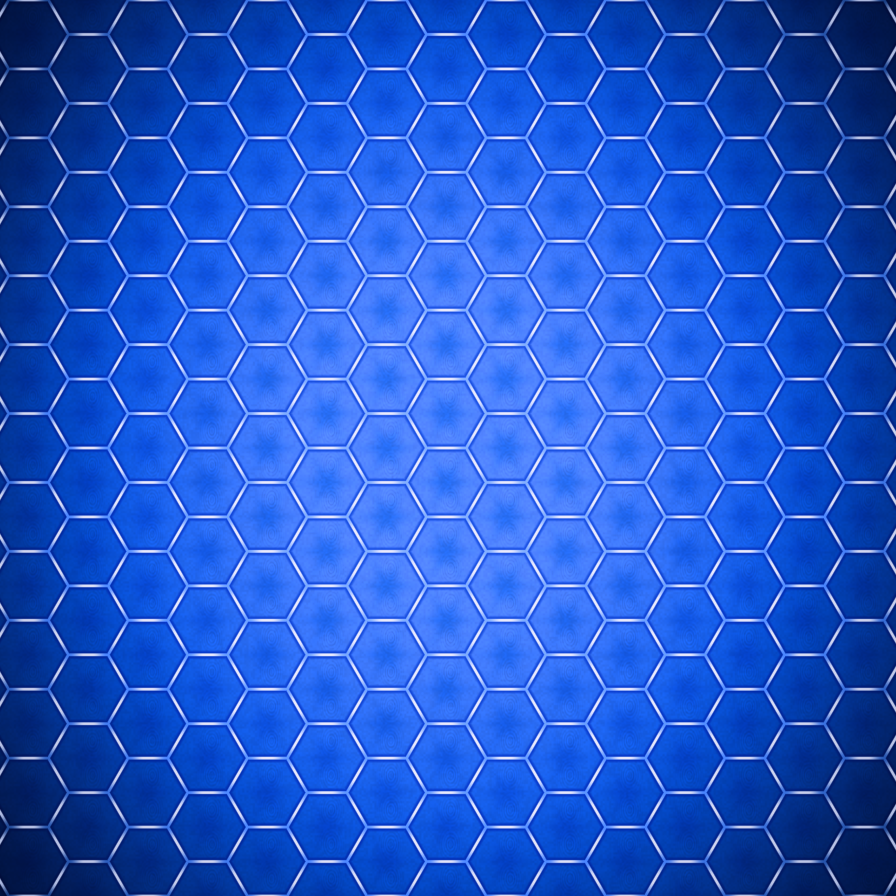
This pattern is drawn by a Shadertoy shader. Its source:

```glsl
// Glowing blue honeycomb: vignetted hexagon cells with shiny pale borders.

const float ROWS = 13.0;
const float SECTOR = 1.04719755;      // sixty degrees
const float HALF_SIDE = 0.288675;     // half a hexagon side, cell height = 1
const vec2 LATTICE = vec2(1.7320508, 1.0);

float hash(vec2 p) {
    vec3 h = fract(vec3(p.xyx) * 0.1031);
    h += dot(h, h.yzx + 33.33);
    return fract((h.x + h.y) * h.z);
}

float valueNoise(vec2 p) {
    vec2 i = floor(p);
    vec2 f = fract(p);
    f = f * f * (3.0 - 2.0 * f);
    return mix(mix(hash(i), hash(i + vec2(1, 0)), f.x),
               mix(hash(i + vec2(0, 1)), hash(i + vec2(1, 1)), f.x), f.y);
}

// Offset from the centre of the nearest flat-topped hexagon
vec2 hexLocal(vec2 p) {
    vec2 a = mod(p, LATTICE) - 0.5 * LATTICE;
    vec2 b = mod(p - 0.5 * LATTICE, LATTICE) - 0.5 * LATTICE;
    return dot(a, a) < dot(b, b) ? a : b;
}

// Angle measured from the middle of the nearest side
float sideAngle(vec2 q) {
    float angle = atan(q.y, q.x + 1e-6);
    return angle - (floor(angle / SECTOR) + 0.5) * SECTOR;
}

// Bright centre falling through blue to navy corners
vec3 background(float radius, float light) {
    vec3 glow = vec3(0.30, 0.50, 1.00);
    vec3 blue = vec3(0.01, 0.31, 0.87);
    vec3 navy = vec3(0.005, 0.06, 0.22);
    return mix(navy, mix(glow, blue, smoothstep(0.12, 0.49, radius)), light);
}

// Dark core with soft spokes running to the six corners
vec3 cellTint(float dist, float angle) {
    float core = 1.0 - smoothstep(0.0, 0.34, dist);
    float spoke = smoothstep(0.1, 0.52, abs(angle)) * smoothstep(0.0, 0.2, dist);
    float amount = 0.7 * core + 0.15 * spoke * (1.0 - smoothstep(0.3, 0.56, dist));
    return mix(vec3(1.10, 1.06, 1.03), vec3(0.25, 0.77, 0.93), amount);
}

// Fine engraved arcs above and below the cell centre
float ripple(vec2 q, float phase) {
    vec2 lobe = vec2(q.x * 1.6 - 0.1, abs(q.y) - 0.25);
    float r = length(lobe);
    return sin(r * 120.0 + phase) * exp(-r * r * 24.0) * smoothstep(0.0, 0.08, r);
}

// Border metal: pale in the middle of a side, bluer at its ends
vec3 borderColour(vec3 base, float along, float light) {
    vec3 ends = mix(base * 1.2 + vec3(0.0, 0.08, 0.13), vec3(0.66, 0.70, 1.0), 0.12 + 0.4 * light);
    vec3 shine = mix(vec3(0.66, 0.71, 0.87), vec3(0.92, 0.92, 0.99), light);
    return mix(shine, ends, smoothstep(0.2, 0.95, along));
}

void mainImage(out vec4 fragColor, in vec2 fragCoord) {
    float size = min(iResolution.x, iResolution.y);
    vec2 uv = (fragCoord - 0.5 * iResolution.xy) / size;
    float pixel = ROWS / size;

    // Cell coordinates
    vec2 p = (uv + vec2(0.0018, 0.0)) * ROWS + vec2(0.0, 0.5);
    vec2 q = hexLocal(p);
    vec2 cell = floor((p - q) * vec2(2.0 / LATTICE.x, 2.0) + 0.5);
    float dist = length(q);
    float angle = sideAngle(q);
    float edge = 0.5 - dist * cos(angle);
    float along = abs(dist * sin(angle)) / HALF_SIDE;

    // Vignette and cell face
    float radius = length(uv * vec2(1.08, 0.93));
    float light = 1.0 - smoothstep(0.34, 0.76, radius);
    vec3 base = background(radius, light);
    vec3 colour = base * cellTint(dist, angle);
    float grain = valueNoise(uv * 420.0 + 500.0) - 0.5;
    colour *= 1.0 + 0.09 * grain + 0.05 * ripple(q, 6.28 * hash(cell + 50.0));

    // Dark rim, then a soft border line with a narrow bright core
    float rim = 1.0 - smoothstep(0.03, 0.08, edge);
    colour = mix(colour, base * vec3(0.15, 0.52, 0.85), 0.8 * rim);
    float soft = max(0.012, 0.5 * pixel);
    float line = 1.0 - smoothstep(0.022 - soft, 0.022 + soft, edge);
    float flank = smoothstep(0.006, 0.03, edge);
    vec3 metal = borderColour(base, along, light);
    metal = mix(metal, base * 0.6 + metal * 0.4, 0.6 * flank);
    colour = mix(colour, metal, line);

    fragColor = vec4(clamp(colour, 0.0, 1.0), 1.0);
}
```
